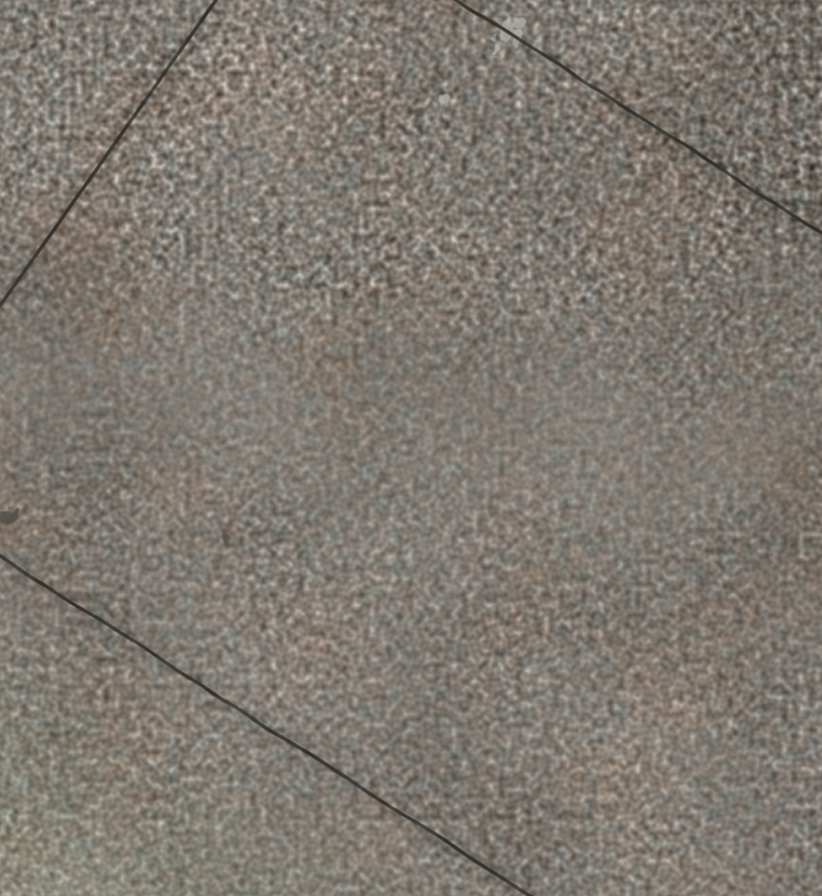
Give the GLSL for this texture, as a WebGL 2 fragment shader.

```glsl
#version 300 es
precision highp float;
// Speckled stone paving: one large slanted slab bounded by thin dark joints.
// Two families of parallel joints repeat over fine gradient-noise grain,
// with broad stains, a softer worn band and a few ragged chips and spots.

uniform vec2 u_resolution;
out vec4 fragColor;

// Joints: unit normals, offset of one joint and spacing, in canvas heights
const vec2 LONG_NORMAL = vec2(0.539, 0.842);
const vec2 CROSS_NORMAL = vec2(0.817, -0.577);
const float LONG_OFFSET = 0.319;
const float LONG_SPACING = 0.798;
const float CROSS_OFFSET = -0.380;
const float CROSS_SPACING = 1.2;
const float JOINT_HALF_WIDTH = 0.0019;
const float JOINT_WOBBLE = 0.0022;

// Grain and stains
const float FINE_GRAIN = 165.0;
const float COARSE_GRAIN = 98.0;
const float GRAIN_STRENGTH = 0.25;
const float STAIN_STRENGTH = 0.09;
const float WORN_HEIGHT = 0.55;
const float WORN_WIDTH = 0.10;

// Colours
const vec3 STONE = vec3(0.498, 0.478, 0.450);
const vec3 JOINT = vec3(0.185, 0.175, 0.155);
const vec3 CHIP = vec3(0.72, 0.72, 0.70);
const vec3 SPOT = vec3(0.29, 0.28, 0.26);
const vec3 WARM_TINT = vec3(0.040, 0.002, -0.022);
const vec3 GREEN_TINT = vec3(0.012, 0.024, -0.004);

// Blemishes: centre, radius, and kind (1 pale chip, 0 dark spot)
const int BLEMISH_COUNT = 5;
const vec4 BLEMISHES[BLEMISH_COUNT] = vec4[](
    vec4(0.566, 0.960, 0.019, 1.0),
    vec4(0.578, 0.973, 0.011, 1.0),
    vec4(0.494, 0.889, 0.008, 1.0),
    vec4(0.007, 0.427, 0.013, 0.0),
    vec4(0.254, 0.401, 0.008, 0.0));

float hash(vec2 p) {
    return fract(sin(dot(p, vec2(127.1, 311.7))) * 43758.5453);
}

// Dot product of a random unit gradient at a lattice corner
float corner(vec2 cell, vec2 f, vec2 o) {
    float angle = 6.2832 * hash(cell + o);
    return dot(vec2(cos(angle), sin(angle)), f - o);
}

float noise(vec2 p) {
    vec2 cell = floor(p);
    vec2 f = p - cell;
    vec2 w = f * f * (3.0 - 2.0 * f);
    float low = mix(corner(cell, f, vec2(0, 0)), corner(cell, f, vec2(1, 0)), w.x);
    float high = mix(corner(cell, f, vec2(0, 1)), corner(cell, f, vec2(1, 1)), w.x);
    return mix(low, high, w.y);
}

float fbm(vec2 p) {
    float sum = 0.0;
    float gain = 0.6;
    for (int i = 0; i < 4; i++) {
        sum += gain * noise(p);
        p = p * 2.03 + 17.3;
        gain *= 0.5;
    }
    return sum;
}

// Distance to the nearest of a family of parallel joints
float jointDistance(vec2 p, vec2 normal, float offset, float spacing) {
    float s = (dot(p, normal) - offset) / spacing;
    return abs(fract(s + 0.5) - 0.5) * spacing;
}

void main() {
    vec2 p = gl_FragCoord.xy / u_resolution.y;
    float pixel = 1.0 / u_resolution.y;

    // Stone with broad stains and drifting tints
    vec3 color = STONE + STAIN_STRENGTH * fbm(p * 5.0 + 3.1);
    color += WARM_TINT * 2.0 * max(fbm(p * 6.5 + 41.7), 0.0);
    float lowerLeft = smoothstep(0.35, -0.05, dot(p, LONG_NORMAL));
    color += GREEN_TINT * lowerLeft + 0.025 * lowerLeft;
    color -= 0.035 * smoothstep(0.45, 0.95, p.x) * smoothstep(0.1, 0.5, p.y);

    // Grain, crisp near the top and faded along the worn band
    float band = (p.y - WORN_HEIGHT + 0.1 * (p.x - 0.4)) / WORN_WIDTH;
    float contrast = mix(0.82, 1.15, smoothstep(0.45, 0.85, p.y));
    contrast *= (1.0 - 0.35 * exp(-band * band)) * (1.0 + 0.6 * fbm(p * 8.0 + 9.0));
    float grain = 0.75 * noise(p * FINE_GRAIN) + 0.75 * noise(p * COARSE_GRAIN + 5.7);
    grain += 0.5 * max(grain, 0.0) * grain;
    color += GRAIN_STRENGTH * contrast * grain;
    color += 0.03 * noise(p * 60.0 + 23.0) * vec3(1.0, -0.2, -0.8);

    // Ragged chips and spots
    float ragged = noise(p * 75.0 + 2.0) + 0.6 * noise(p * 150.0);
    for (int i = 0; i < BLEMISH_COUNT; i++) {
        vec4 b = BLEMISHES[i];
        float d = length(p - b.xy) - b.z * (0.65 + 1.3 * ragged);
        float cover = 1.0 - smoothstep(-0.003, 0.003 + pixel, d);
        color = mix(color, mix(SPOT, CHIP, b.w), 0.75 * cover);
    }

    // Joints with a faint grimy border
    vec2 q = p + JOINT_WOBBLE * noise(p * 22.0);
    float d = min(jointDistance(q, LONG_NORMAL, LONG_OFFSET, LONG_SPACING),
                  jointDistance(q, CROSS_NORMAL, CROSS_OFFSET, CROSS_SPACING));
    color *= 1.0 - 0.10 * exp(-d / 0.009);
    float line = 1.0 - smoothstep(-pixel, pixel, d - JOINT_HALF_WIDTH);
    color = mix(color, JOINT, line * (0.85 + 0.3 * noise(p * 45.0)));

    fragColor = vec4(clamp(color, 0.0, 1.0), 1.0);
}
```
